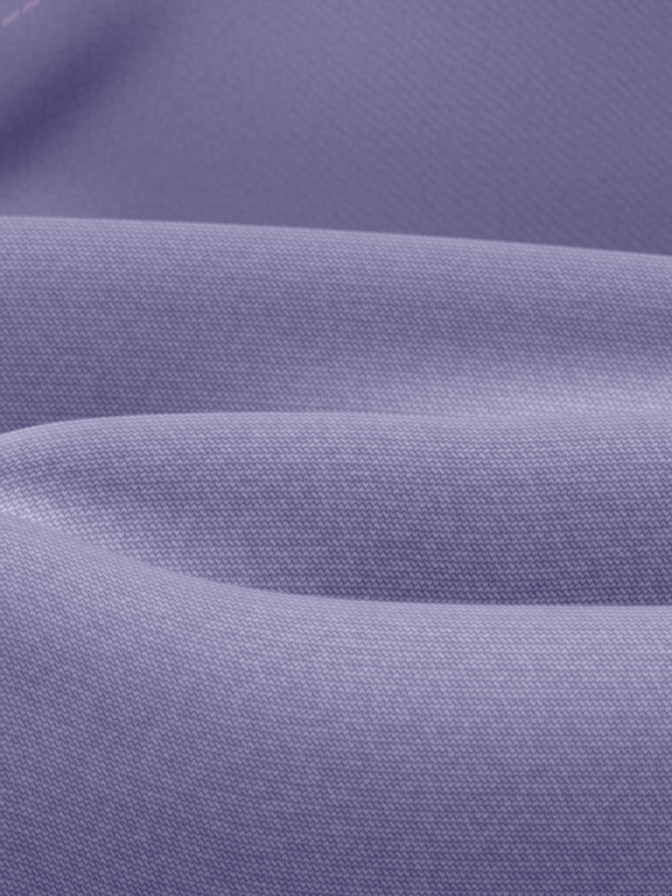
Write a Shadertoy shader that draws this texture.

```glsl
const float STITCHES = 96.0;   // knit columns across the canvas width
const float ROWS = 112.0;      // knit rows per canvas width

float hash(vec2 p) {
    p = fract(p * vec2(0.1031, 0.1137));
    p += dot(p, p.yx + 33.33);
    return fract((p.x + p.y) * p.x * 7.31);
}

float bump(float x, float center, float width) {
    float d = (x - center) / width;
    return exp(-d * d);
}

// Distance to the nearest scattered point
float cellular(vec2 p) {
    vec2 id = floor(p), f = fract(p);
    float nearest = 1.5;
    for (int j = -1; j <= 1; j++)
    for (int i = -1; i <= 1; i++) {
        vec2 n = vec2(i, j);
        vec2 site = n + vec2(hash(id + n + 7.0), hash(id + n + 51.0));
        nearest = min(nearest, length(site - f));
    }
    return nearest;
}

// Slanted loops, shifted on each row to form falling diagonals
float knit(vec2 p) {
    p.y += 0.18 * sin(p.x * 6.2832);
    p.x += 0.38 * floor(p.y);
    vec2 id = floor(p), f = fract(p) - 0.5;
    f.x += 0.35 * f.y;
    float loop = smoothstep(0.68, 0.12, length(f * vec2(0.95, 1.15)));
    return loop - 0.52 + 0.4 * (hash(id + 19.0) - 0.5);
}

// Rows crowd together where the cloth turns over a crest
float foldWeave(float x, float depth, float crowd) {
    float row = depth + crowd * (1.0 - exp(-depth / 0.04));
    float fade = mix(0.45, 1.0, smoothstep(0.0, 0.05, depth));
    return fade * knit(vec2(x * STITCHES, 300.0 - row * ROWS));
}

// Fold outlines
float backEdge(float x)   { return 0.759 - 0.018 * x - 0.027 * x * x; }
float middleEdge(float x) { return 0.541 - 0.026 * exp(-9.0 * x) - 0.007 * bump(x, 0.73, 0.16); }
float frontEdge(float x)  { return 0.324 + 0.103 * exp(-pow(max(x, 0.0) / 0.26, 1.4)); }

float backdropTone(vec2 uv) {
    float crease = bump(uv.y, 0.835 + 0.62 * uv.x, 0.055) * smoothstep(0.36, 0.08, uv.x);
    float tone = 0.425 + 0.05 * bump(uv.x, 0.5, 0.3) * smoothstep(0.78, 0.98, uv.y);
    tone += 0.06 * smoothstep(0.25, 0.0, uv.x) * smoothstep(0.83, 0.76, uv.y);
    tone += 0.05 * smoothstep(0.15, 0.0, uv.x) * smoothstep(0.92, 1.0, uv.y);
    tone -= 0.03 * smoothstep(0.4, 1.0, uv.x) * smoothstep(0.86, 0.74, uv.y);
    return tone - 0.12 * crease;
}

float backTone(vec2 uv, float depth, float span) {
    float t = clamp(depth / span, 0.0, 1.0);
    float tone = mix(0.58, 0.455, smoothstep(0.0, 0.5, t));
    tone -= 0.05 * smoothstep(0.45, 1.0, t) * smoothstep(0.5, 0.1, uv.x);
    tone += 0.20 * smoothstep(0.5, 1.0, t) * smoothstep(0.2, 0.85, uv.x);
    return tone + 0.05 * exp(-depth / 0.008);
}

float middleTone(vec2 uv, float depth, float span) {
    float t = clamp(depth / span, 0.0, 1.0);
    float right = smoothstep(0.0, 0.65, uv.x);
    float tone = mix(0.61, 0.46, smoothstep(0.0, 0.55, t));
    tone += mix(0.18, -0.07, right) * smoothstep(0.4, 1.0, t);
    tone += 0.05 * smoothstep(0.15, 0.0, uv.x);
    return tone + 0.04 * exp(-depth / 0.01);
}

float frontTone(vec2 uv, float depth) {
    float tone = mix(0.63, 0.45, smoothstep(0.0, 0.2, depth));
    tone -= 0.075 * smoothstep(0.2, 0.0, uv.y);
    return tone + 0.03 * bump(uv.x, 0.65, 0.35) * bump(uv.y, 0.2, 0.1);
}

vec3 lavender(float tone) {
    return vec3(0.34, 0.31, 0.47) + (tone - 0.34) * vec3(1.0, 1.055, 0.944);
}

void mainImage(out vec4 fragColor, in vec2 fragCoord) {
    vec2 uv = fragCoord / iResolution.xy;
    float aspect = iResolution.y / iResolution.x;
    vec2 p = vec2(uv.x, uv.y * aspect);

    float back = backEdge(uv.x), middle = middleEdge(uv.x), front = frontEdge(uv.x);
    vec3 depth = vec3(back, middle, front) - uv.y;
    vec3 below = max(depth, 0.0);

    // Unfocused cloth behind the folds
    float grain = 0.5 - cellular(p * 120.0);
    float twill = sin((p.x * 0.85 + p.y) * 330.0 + 1.5 * sin(p.x * 40.0));
    float tone = backdropTone(uv) + 0.018 * grain + 0.008 * twill * smoothstep(0.1, 0.7, uv.x);

    // Overlapping folds, back to front
    float backCloth = backTone(uv, below.x, back - middle)
        + 0.10 * foldWeave(uv.x, below.x * aspect, 0.02);
    float middleCloth = middleTone(uv, below.y, middle - front)
        + 0.15 * foldWeave(uv.x, below.y * aspect, 0.025);
    float frontCloth = frontTone(uv, below.z)
        + 0.13 * foldWeave(uv.x, below.z * aspect, 0.03);
    tone = mix(tone, backCloth, smoothstep(-0.003, 0.003, depth.x));
    tone = mix(tone, middleCloth, smoothstep(-0.002, 0.002, depth.y));
    tone = mix(tone, frontCloth, smoothstep(-0.003, 0.003, depth.z));
    tone += 0.025 * (0.5 - cellular(p * 75.0 + 20.0));

    // Blurred seam in the upper corner
    float seam = bump(uv.y, 0.972 + 0.5 * uv.x, 0.005) * smoothstep(0.1, 0.06, uv.x);
    float dash = smoothstep(0.5, 0.3, abs(fract(uv.x * 32.0) - 0.5));
    vec3 color = mix(lavender(tone), vec3(0.64, 0.56, 0.69), 0.6 * seam * dash);
    fragColor = vec4(color, 1.0);
}
```
